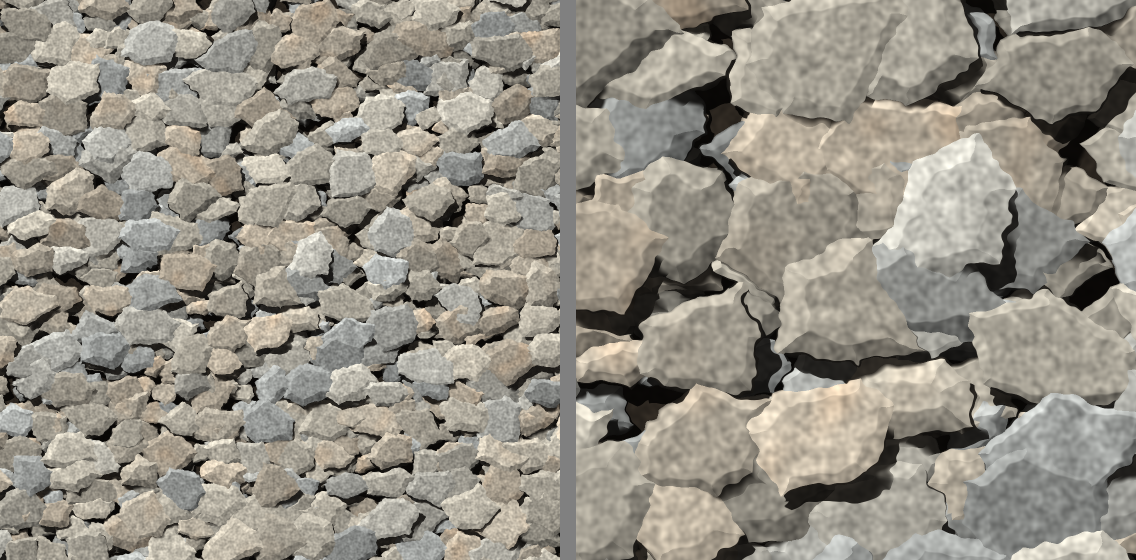
Left, the full canvas; right, a detail of the centre.
This texture is drawn by a Shadertoy shader. Its source:

```glsl
// Crushed grey gravel in sunlight: faceted, overlapping stones over dark soil.
// Two grids scatter convex polygons with tilted tops; the highest stone wins,
// and heights sampled toward the light give the cast shadows.

const float TAU = 6.2831853;
const int SIDES = 6;
const vec2 GRID = vec2(14.0, 18.0);
const vec2 LIGHT_DIR = vec2(-0.45, 0.89);
const vec3 GREY_STONE = vec3(0.655, 0.635, 0.585);
const vec3 TAN_STONE = vec3(0.71, 0.62, 0.52);
const vec3 COOL_STONE = vec3(0.61, 0.62, 0.61);
const vec3 SOIL = vec3(0.27, 0.235, 0.195);

struct Surface {
    vec3 heights;  // here, one step toward the light, two steps
    vec2 slope;
    vec2 id;
    float isStone;
};

vec2 hash2(vec2 c) {
    vec3 h = fract(c.xyx * vec3(0.1031, 0.1030, 0.0973));
    h += dot(h, h.yzx + 33.33);
    return fract((h.xx + h.yz) * h.zy);
}

float cornerNoise(vec2 cell, vec2 f, vec2 corner) {
    return dot(2.0 * hash2(cell + corner) - 1.0, f - corner);
}

float gradientNoise(vec2 p) {
    vec2 cell = floor(p), f = p - cell;
    vec2 u = f * f * f * (f * (f * 6.0 - 15.0) + 10.0);
    float low = mix(cornerNoise(cell, f, vec2(0, 0)), cornerNoise(cell, f, vec2(1, 0)), u.x);
    float high = mix(cornerNoise(cell, f, vec2(0, 1)), cornerNoise(cell, f, vec2(1, 1)), u.x);
    return mix(low, high, u.y);
}

vec2 warp(vec2 p, float scale) {
    return vec2(gradientNoise(p * scale), gradientNoise(p * scale + 47.3));
}

// One stone: a polygon with a tilted top, bevelled facets and steep walls
void addStone(inout Surface s, vec2 p, vec2 cell, vec2 lightStep, float base, float seed) {
    vec2 id = cell + seed;
    vec2 place = hash2(id), form = hash2(id + 71.7), lean = hash2(id + 133.1) - 0.5;
    vec2 here = p - (cell + 0.5 + 0.7 * (place - 0.5));
    vec2 near = here + lightStep, far = here + 2.2 * lightStep;
    vec2 axis = vec2(cos(TAU * place.x), sin(TAU * place.x));
    float size = mix(0.55, 0.86, form.y);

    vec3 inside = vec3(9.0);
    vec2 rim = vec2(0.0);
    for (int i = 0; i < SIDES; i++) {
        vec2 r = hash2(id * 1.7 + float(i) * 19.3);
        float angle = TAU * (float(i) + 0.7 * r.x + form.x) / float(SIDES);
        vec2 n = vec2(cos(angle), sin(angle));
        float radius = size * mix(0.8, 1.1, r.y) * (1.0 - 0.28 * abs(dot(n, axis)));
        vec3 d = radius - vec3(dot(here, n), dot(near, n), dot(far, n));
        if (d.x < inside.x) rim = n;
        inside = min(inside, d);
    }

    float bevel = mix(0.08, 0.26, place.y), steepness = mix(0.7, 1.5, form.x);
    vec2 tilt = 0.8 * lean;
    vec3 top = base + 0.55 * place.x + vec3(dot(here, tilt), dot(near, tilt), dot(far, tilt));
    vec3 h = top - steepness * max(bevel - inside, 0.0) - 25.0 * max(-inside, 0.0);
    if (h.x > s.heights.x) {
        s.slope = tilt - steepness * rim * smoothstep(0.0, 0.03, bevel - inside.x);
        s.id = id;
        s.isStone = 1.0;
    }
    s.heights = max(s.heights, h);
}

void addLayer(inout Surface s, vec2 p, vec2 lightStep, float base, float seed) {
    for (int y = -1; y <= 1; y++)
        for (int x = -1; x <= 1; x++)
            addStone(s, p, floor(p) + vec2(x, y), lightStep, base, seed);
}

// Mineral colour of one stone, with warm stains
vec3 stoneColor(vec2 id, vec2 uv) {
    vec2 pick = hash2(id + 211.9);
    float stain = smoothstep(0.0, 0.4, gradientNoise(uv * 24.0 + id));
    vec3 color = mix(GREY_STONE, COOL_STONE, smoothstep(0.6, 0.95, pick.x));
    color = mix(color, TAN_STONE, 0.75 * smoothstep(0.45, 0.0, pick.x) * (0.4 + 0.6 * stain));
    return color * mix(0.88, 1.13, pick.y);
}

vec3 gravel(vec2 uv) {
    vec2 p = uv * GRID;
    p += 0.11 * warp(p, 3.2) + 0.05 * warp(p, 9.0);
    vec2 lightStep = 0.1 * LIGHT_DIR;
    Surface s = Surface(vec3(-1.0), vec2(0.0), vec2(0.0), 0.0);
    addLayer(s, p, lightStep, 0.0, 5.0);
    addLayer(s, p * 1.6 + 3.7, lightStep * 1.6, -0.5, 307.0);

    // Rough grain and facet lighting
    float grain = 0.5 * gradientNoise(uv * 55.0) + 0.65 * gradientNoise(uv * 120.0)
                + 0.8 * gradientNoise(uv * 230.0);
    float facing = -dot(s.slope, LIGHT_DIR);
    float light = clamp(1.0 + 0.27 * facing, 0.6, 1.26) + 0.36 * grain;
    vec3 color = mix(SOIL, stoneColor(s.id, uv), s.isStone) * light;

    // Cast shadow and darkening of the deeper stones
    float rise = max(s.heights.y - s.heights.x - 0.14, s.heights.z - s.heights.x - 0.32);
    float shadow = smoothstep(0.0, 0.16, rise);
    float depth = smoothstep(-1.1, -0.1, s.heights.x);
    return color * mix(0.62, 1.0, depth) * mix(vec3(1.0), vec3(0.2, 0.19, 0.18), shadow);
}

void mainImage(out vec4 fragColor, in vec2 fragCoord) {
    // Four samples per pixel smooth the stone edges
    vec3 sum = vec3(0.0);
    for (int i = 0; i < 4; i++) {
        vec2 offset = vec2(i % 2, i / 2) * 0.5 - 0.25;
        sum += gravel((fragCoord + offset) / iResolution.y);
    }
    fragColor = vec4(clamp(sum / 4.0, 0.0, 1.0), 1.0);
}
```
